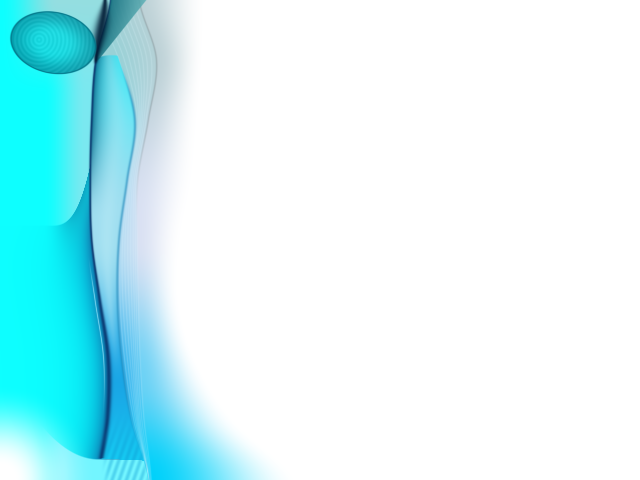
This background is drawn by a Shadertoy shader. Its source:

```glsl
// Flowing cyan ribbons and a looped veil along the left side of a white field.

// Smooth curve through nine evenly spaced knots, from top (0) to bottom (1).
float curve(float k[9], float depth) {
    float s = clamp(depth, 0.0, 0.9999) * 8.0;
    int i = int(s);
    float t = fract(s);
    float a = k[max(i - 1, 0)], b = k[i], c = k[i + 1], d = k[min(i + 2, 8)];
    return b + 0.5 * t * (c - a + t * (2.0 * a - 5.0 * b + 4.0 * c - d
             + t * (3.0 * (b - c) + d - a)));
}

// Four colours blended down the canvas.
vec3 ramp(vec3 top, vec3 middle, vec3 low, vec3 foot, float depth) {
    vec3 c = mix(top, middle, smoothstep(0.1, 0.45, depth));
    c = mix(c, low, smoothstep(0.5, 0.8, depth));
    return mix(c, foot, smoothstep(0.78, 1.0, depth));
}

float below(float limit, float value, float soft) {
    return 1.0 - smoothstep(limit - soft, limit + soft, value);
}

float stroke(float dist, float width) {
    return exp(-dist * dist / (width * width));
}

void mainImage(out vec4 fragColor, in vec2 fragCoord) {
    vec2 uv = fragCoord / iResolution.xy;
    float x = uv.x * 4.0 / 3.0, depth = 1.0 - uv.y;
    float soft = 1.0 / iResolution.y;

    // Borders of the layers
    float seam = curve(float[9](0.231, 0.200, 0.191, 0.188, 0.191, 0.208, 0.226, 0.224, 0.205), depth);
    float fold = curve(float[9](0.200, 0.248, 0.281, 0.265, 0.248, 0.245, 0.254, 0.274, 0.309), depth);
    float veil = curve(float[9](0.290, 0.326, 0.309, 0.287, 0.286, 0.288, 0.292, 0.300, 0.315), depth);
    float haze = curve(float[9](0.430, 0.425, 0.415, 0.405, 0.380, 0.375, 0.410, 0.490, 0.620), depth);

    // Outer haze
    vec3 hazeColor = ramp(vec3(0.74, 0.82, 0.84), vec3(0.85, 0.88, 0.95),
                          vec3(0.42, 0.82, 0.96), vec3(0.0, 0.82, 0.98), depth);
    vec3 color = mix(hazeColor, vec3(1.0), smoothstep(-0.02, 1.0, (x - veil) / (haze - veil)));

    // Translucent veil with fine threads
    float across = clamp((x - fold) / (veil - fold), 0.0, 1.0);
    vec3 veilColor = ramp(vec3(0.60, 0.82, 0.84), vec3(0.70, 0.86, 0.95),
                          vec3(0.20, 0.70, 0.93), vec3(0.05, 0.80, 0.96), depth);
    veilColor = mix(veilColor, hazeColor, 0.75 * across);
    color = mix(color, veilColor, below(veil, x, soft));
    for (int i = 0; i < 9; i++) {
        float f = float(i) / 8.0;
        float path = mix(fold, veil, f) + 0.012 * sin(depth * 9.0 + f * 3.0) * f * (1.0 - f);
        color = mix(color, vec3(0.88, 0.97, 1.0), 0.18 * stroke(x - path, 0.0016));
    }
    color *= 1.0 - 0.16 * stroke(x - veil, 0.002) * below(0.35, depth, 0.15);

    // Ribbon between the seam and the fold
    float cap = 0.115 + 6.0 * pow(x - 0.232, 2.0);
    float ribbon = below(fold, x, soft) * smoothstep(cap - soft, cap + soft, depth);
    float width = clamp((x - seam) / (fold - seam), 0.0, 1.0);
    vec3 ribbonColor = ramp(vec3(0.30, 0.92, 0.97), vec3(0.62, 0.87, 0.94),
                            vec3(0.10, 0.65, 0.90), vec3(0.08, 0.80, 0.95), depth);
    ribbonColor = mix(ribbonColor, vec3(0.75, 0.93, 0.97), 0.35 * stroke(width - 0.55, 0.25) * below(0.7, depth, 0.1));
    float seamShade = exp(-max(x - seam, 0.0) / 0.017) * below(0.36, depth, 0.1);
    ribbonColor = mix(ribbonColor, vec3(0.0, 0.34, 0.48), 0.85 * seamShade);
    color = mix(color, ribbonColor, ribbon);
    float foldLine = stroke(x - fold, 0.003) * smoothstep(0.12, 0.22, depth) * below(0.88, depth, 0.12);
    color = mix(color, vec3(0.10, 0.52, 0.72), 0.55 * foldLine);

    // Cyan body left of the seam
    float inset = max(seam - x, 0.0);
    vec3 body = mix(vec3(0.05, 1.0, 1.0), vec3(0.0, 0.72, 0.88),
                    exp(-inset / 0.045) * smoothstep(0.35, 0.6, depth));
    body = mix(body, vec3(0.08, 0.36, 0.60), 0.75 * exp(-inset / 0.018) * smoothstep(0.3, 0.5, depth));

    // Pale leaf and the shadow under its curled lip
    float lip = 0.47 - 0.13 * pow(clamp((x - 0.104) / 0.085, 0.0, 1.0), 3.0);
    float reach = smoothstep(0.09, 0.18, x);
    float shadow = exp(-max(depth - lip, 0.0) / 0.05) * reach;
    body = mix(body, vec3(0.05, 0.50, 0.66), 0.65 * shadow * smoothstep(lip - soft, lip + soft, depth));
    vec3 leaf = mix(vec3(0.05, 1.0, 1.0), vec3(0.48, 0.91, 0.94), reach);
    body = mix(body, leaf, below(lip, depth, soft));
    body = mix(body, vec3(0.58, 0.87, 0.88), below(0.10, depth, 0.10) * smoothstep(0.0, 0.12, x));

    // Rounded foot of the body, then the white corner
    float hem = 0.957 - 5.0 * pow(max(0.205 - x, 0.0), 2.0);
    body = mix(body, vec3(0.45, 0.96, 1.0), smoothstep(hem - soft, hem + soft, depth) * smoothstep(0.08, 0.14, x));
    float corner = 1.0 - smoothstep(0.03, 0.20, length(vec2(x, 1.0 - depth)));
    body = mix(body, vec3(1.0), corner);
    float bodyEdge = mix(seam, fold, smoothstep(0.955, 0.96, depth));
    color = mix(color, body, below(bodyEdge, x, soft));

    // Dark seam with a bright thread beside it
    float seamReach = below(0.955, depth, soft);
    color = mix(color, vec3(0.03, 0.20, 0.42), 0.85 * seamReach * stroke(x - seam, 0.0025 + 0.003 * smoothstep(0.5, 0.8, depth)));
    color = mix(color, vec3(0.55, 0.88, 0.97), 0.7 * stroke(x - seam + 0.010, 0.0014) * smoothstep(0.53, 0.62, depth) * below(0.8, depth, 0.08));

    // Teal blade and dark twist above the knot
    float rise = clamp((0.125 - depth) / 0.125, 0.0, 1.0);
    float bladeEdge = 0.205 + 0.10 * rise;
    float blade = below(bladeEdge, x, soft) * smoothstep(seam - soft, seam + soft, x) * below(0.125, depth, soft);
    color = mix(color, mix(vec3(0.05, 0.42, 0.48), vec3(0.38, 0.70, 0.72), (x - seam) / 0.075), 0.85 * blade);
    float twist = stroke(x - seam + 0.012 * rise, 0.004 + 0.009 * sin(rise * 3.14)) * below(0.13, depth, 0.006);
    color = mix(color, vec3(0.0, 0.10, 0.20), 0.9 * twist);

    // Tilted loop filled with fine rings
    vec2 loopPos = mat2(0.98, -0.2, 0.2, 0.98) * (vec2(x, depth) - vec2(0.111, 0.089));
    float radius = length(loopPos / vec2(0.090, 0.064));
    float rings = 0.5 + 0.5 * cos(60.0 * length((loopPos + vec2(0.03, 0.0)) / 0.08));
    vec3 loopColor = mix(vec3(0.05, 0.82, 0.85), vec3(0.0, 0.58, 0.64), smoothstep(0.3, 1.0, radius)) + 0.05 * rings;
    color = mix(color, loopColor, 0.88 * below(1.0, radius, 14.0 * soft));
    color = mix(color, vec3(0.0, 0.42, 0.50), 0.7 * stroke(radius - 0.985, 0.022));

    // Woven threads at the foot
    float weave = 0.5 + 0.5 * cos(420.0 * (x + 0.35 * depth));
    float weaveArea = smoothstep(0.84, 0.95, depth) * smoothstep(0.21, 0.23, x) * below(fold, x, 0.01);
    color = mix(color, vec3(0.05, 0.60, 0.82), 0.35 * weave * weaveArea);

    fragColor = vec4(clamp(color, 0.0, 1.0), 1.0);
}
```
